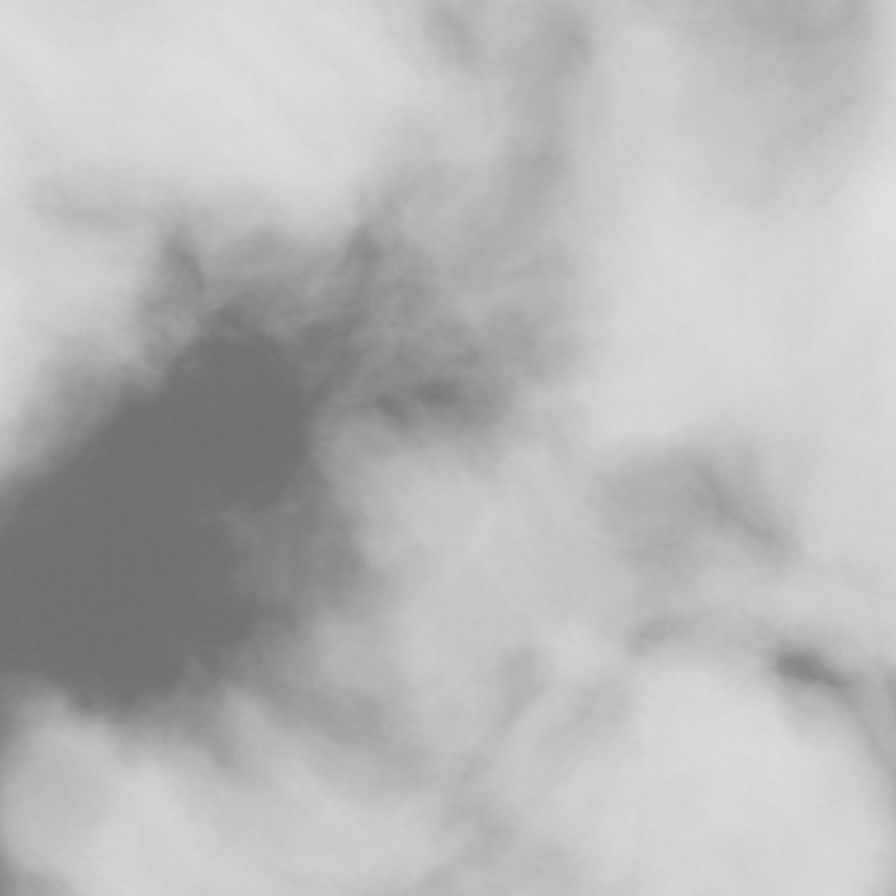
A WebGL 1 fragment shader for this texture:

```glsl
precision highp float;
// Soft grey smoke: domain-warped fractal noise over a dark diagonal bank
// and one small dense knot, passed through a concave tone curve so that
// the pale greys are broad and the dark greys are few.

uniform vec2 u_resolution;

const float CLOUD_SCALE = 3.4;      // large billows across the canvas
const float CLOUD_CONTRAST = 6.6;
const float OCTAVE_GAIN = 0.45;
const float WARP = 0.9;             // bending of the billows
const float WISP_SCALE = 11.0;
const float WISP_CONTRAST = 1.7;

const vec2 BANK_POINT = vec2(0.15, 0.42);
const vec2 BANK_NORMAL = vec2(0.8, -0.6);
const float BANK_WIDTH = 0.21;
const float BANK_DEPTH = 1.9;
const vec2 KNOT_POINT = vec2(0.87, 0.21);
const float KNOT_RADIUS = 0.065;
const float KNOT_DEPTH = 1.9;
const float OPEN_LIGHT = 0.5;       // brightness away from the bank

const float TONE_CEILING = 0.90;
const float TONE_DROP = 0.165;
const float TONE_CURVE = 0.6;
const float DARKEST = -1.7;
const vec3 COOL_TINT = vec3(-0.006, 0.001, 0.007);
const vec3 WARM_TINT = vec3(0.004, 0.0, -0.004);
const float GRAIN_SCALE = 190.0;
const float GRAIN = 0.012;

float hash(vec2 p) {
  return fract(sin(dot(p, vec2(127.1, 311.7))) * 43758.5453);
}

float valueNoise(vec2 p) {
  vec2 cell = floor(p);
  vec2 f = fract(p);
  vec2 s = f * f * f * (f * (f * 6.0 - 15.0) + 10.0);
  float low = mix(hash(cell), hash(cell + vec2(1.0, 0.0)), s.x);
  float high = mix(hash(cell + vec2(0.0, 1.0)), hash(cell + vec2(1.0, 1.0)), s.x);
  return mix(low, high, s.y);
}

// Rotated octaves, normalised to a mean of one half
float fbm(vec2 p) {
  mat2 turn = mat2(0.8, 0.6, -0.6, 0.8);
  float sum = 0.0;
  float total = 0.0;
  float amplitude = 1.0;
  for (int i = 0; i < 6; i++) {
    sum += amplitude * valueNoise(p);
    total += amplitude;
    amplitude *= OCTAVE_GAIN;
    p = turn * p * 2.03 + vec2(17.3, 9.1);
  }
  return sum / total;
}

vec2 fbmOffset(vec2 p) {
  return vec2(fbm(p + vec2(3.7, 21.4)), fbm(p + vec2(41.2, 8.6))) - 0.5;
}

// Broad light and dark masses
float layout(vec2 uv) {
  vec2 fromBank = uv - BANK_POINT;
  float across = dot(fromBank, BANK_NORMAL) / BANK_WIDTH;
  float along = dot(fromBank, vec2(-BANK_NORMAL.y, BANK_NORMAL.x));
  float fade = mix(1.0, 0.4, smoothstep(-0.1, 0.6, along));
  float bank = exp(-across * across) * fade;
  vec2 fromKnot = (uv - KNOT_POINT) / KNOT_RADIUS;
  float knot = exp(-dot(fromKnot, fromKnot));
  return OPEN_LIGHT - BANK_DEPTH * bank - KNOT_DEPTH * knot;
}

void main() {
  vec2 uv = gl_FragCoord.xy / min(u_resolution.x, u_resolution.y);
  vec2 p = uv * CLOUD_SCALE + vec2(5.2, 2.8);

  // Billows, with finer wisps only in some places
  vec2 bend = fbmOffset(p);
  float billow = fbm(p + WARP * bend) - 0.5;
  float wispMask = smoothstep(0.4, 0.7, fbm(p * 0.9 + 30.0));
  float wisp = fbm(uv * WISP_SCALE + 2.0 * bend + 60.0) - 0.5;
  float light = layout(uv + 0.2 * bend) + CLOUD_CONTRAST * billow
              + WISP_CONTRAST * wispMask * wisp;

  // Soft floor, then the concave tone curve
  float above = light - DARKEST;
  light = DARKEST + 0.5 * (above + sqrt(above * above + 0.06));
  float tone = TONE_CEILING - TONE_DROP * exp(-TONE_CURVE * light);
  tone += GRAIN * (valueNoise(uv * GRAIN_SCALE) - 0.5);

  // Faintly cool at upper left, warm at lower right
  float coolness = smoothstep(-0.5, 0.6, uv.y - uv.x + billow);
  gl_FragColor = vec4(tone + mix(WARM_TINT, COOL_TINT, coolness), 1.0);
}
```
